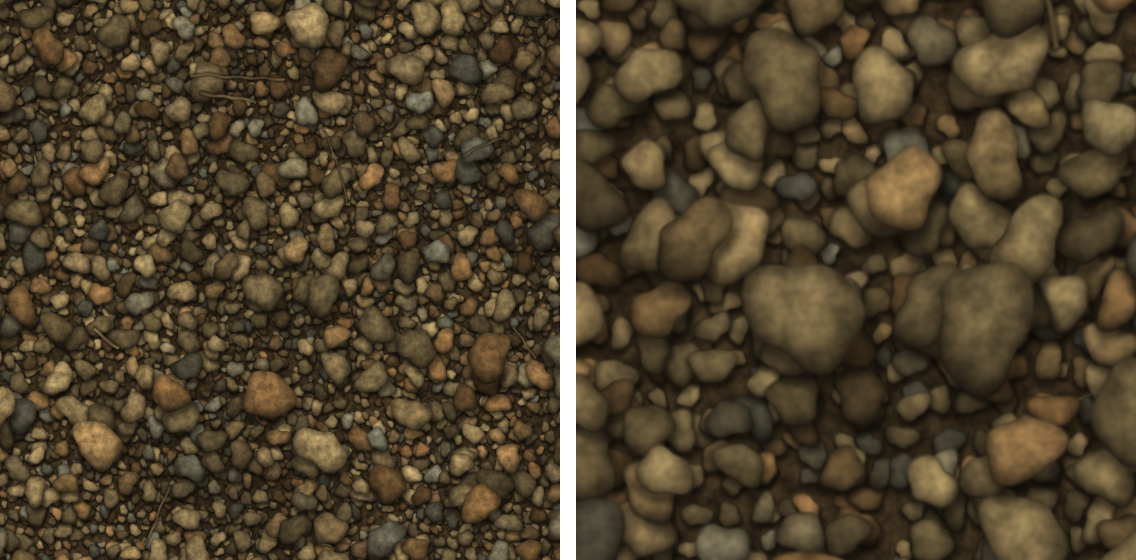
Left, the full canvas; right, a detail of the centre.
Reproduce this texture procedurally as a Shadertoy shader.

```glsl
const int LAYERS = 6;
const int TWIGS = 8;
const float FINEST_GRID = 48.0;    // cells across the canvas, smallest grains
const float GRID_RATIO = 0.74;     // each layer has larger stones
const float EDGE_SOFTNESS = 0.0017;
const float SHADOW_STRENGTH = 0.5;
const float GRAIN_CONTRAST = 0.38;
const float TWIG_WIDTH = 0.0024;
const vec3 SOIL = vec3(0.17, 0.135, 0.085);
const vec3 TAN_STONE = vec3(0.49, 0.42, 0.28);
const vec3 RUST_STONE = vec3(0.47, 0.35, 0.21);
const vec3 GREY_STONE = vec3(0.40, 0.39, 0.32);
const vec3 TWIG_COLOR = vec3(0.47, 0.39, 0.26);
const float TAU = 6.28319;

vec3 hash3(vec3 p) {
    p = fract(p * vec3(0.1031, 0.1030, 0.0973));
    p += dot(p, p.yxz + 33.33);
    return fract((p.xxy + p.yxx) * p.zyx);
}

vec2 gradientAt(vec2 cell) {
    float angle = TAU * hash3(vec3(cell, 7.0)).x;
    return vec2(cos(angle), sin(angle));
}

float gradientNoise(vec2 p) {
    vec2 i = floor(p), f = fract(p);
    vec2 u = f * f * f * (f * (f * 6.0 - 15.0) + 10.0);
    vec2 e = vec2(0.0, 1.0);
    float a = dot(gradientAt(i), f);
    float b = dot(gradientAt(i + e.yx), f - e.yx);
    float c = dot(gradientAt(i + e.xy), f - e.xy);
    float d = dot(gradientAt(i + e.yy), f - e.yy);
    return mix(mix(a, b, u.x), mix(c, d, u.x), u.y);
}

float fbm(vec2 p) {
    return gradientNoise(p) + 0.6 * gradientNoise(p * 2.1 + 17.3)
         + 0.35 * gradientNoise(p * 4.3 + 41.7);
}

vec2 rotate(vec2 p, float angle) {
    float c = cos(angle), s = sin(angle);
    return vec2(c * p.x + s * p.y, c * p.y - s * p.x);
}

// Normalised distance from a stone's centre; 1 lies on its outline
float stoneDistance(vec2 p, vec2 radii, vec3 seed) {
    vec2 q = abs(rotate(p, seed.x * TAU) / radii);
    float round_ = pow(pow(q.x, 2.4) + pow(q.y, 2.4), 1.0 / 2.4);
    float a = atan(p.y, p.x);
    return round_ * (1.0 + 0.09 * cos(3.0 * a + TAU * seed.y)
                         + 0.05 * cos(5.0 * a + TAU * seed.z));
}

vec3 stoneColor(vec3 seed) {
    vec3 color = mix(TAN_STONE, RUST_STONE, smoothstep(0.5, 0.95, seed.x));
    color = mix(color, GREY_STONE, smoothstep(0.78, 0.95, seed.y));
    return color * mix(0.62, 1.35, seed.z);
}

// Draws one layer of scattered stones, with their shadows, over the ground
vec3 addStones(vec3 ground, vec2 uv, float layer) {
    float depth = layer / float(LAYERS - 1);
    float cells = FINEST_GRID * pow(GRID_RATIO, layer);
    float presence = mix(0.95, 0.17, depth);
    vec2 grid = uv * cells + layer * 13.7;
    vec2 home = floor(grid);
    float grain = fbm(uv * 55.0 + layer * 5.1);

    for (int j = -1; j <= 1; j++)
    for (int i = -1; i <= 1; i++) {
        vec2 cell = home + vec2(i, j);
        vec3 place = hash3(vec3(cell, layer + 1.0));
        if (place.z > presence) continue;
        vec3 shape = hash3(vec3(cell, layer + 21.0));
        vec3 tint = hash3(vec3(cell, layer + 51.0));
        vec3 size = hash3(vec3(cell, layer + 81.0));

        vec2 p = grid - cell - mix(vec2(0.2), vec2(0.8), place.xy);
        float radius = mix(0.29, 0.46, size.x);
        vec2 radii = radius * vec2(mix(1.0, 1.3, size.y), mix(0.68, 0.95, size.z));
        float d = stoneDistance(p, radii, shape);
        float shadowD = stoneDistance(p + vec2(-0.02, 0.08), radii, shape);
        ground *= 1.0 - SHADOW_STRENGTH * (1.0 - smoothstep(0.85, 1.4, shadowD));

        // Flat dome lit softly from above
        float dome = 1.0 - pow(min(d, 1.0), 3.5);
        float light = mix(0.42, 1.0, dome) + 0.2 * p.y / radius;
        light *= mix(0.8, 1.0, depth) * (1.0 + GRAIN_CONTRAST * grain);
        float soft = EDGE_SOFTNESS * cells / radius;
        float cover = 1.0 - smoothstep(1.0 - soft, 1.0 + soft, d);
        ground = mix(ground, stoneColor(tint) * light, cover);
    }
    return ground;
}

// Thin bent twigs and dry stems
vec3 addTwigs(vec3 ground, vec2 uv) {
    for (int k = 0; k < TWIGS; k++) {
        vec3 place = hash3(vec3(float(k), 3.0, 11.0));
        vec3 form = hash3(vec3(float(k), 9.0, 29.0));
        vec2 q = rotate(uv - place.xy, place.z * TAU);
        q.y += (form.x - 0.5) * 5.0 * q.x * q.x + 0.006 * gradientNoise(vec2(q.x * 28.0, float(k)));
        float halfLength = mix(0.025, 0.09, form.y);
        float d = length(vec2(max(abs(q.x) - halfLength, 0.0), q.y));
        float width = TWIG_WIDTH * mix(0.6, 1.2, form.z);
        ground *= 1.0 - 0.4 * (1.0 - smoothstep(width, width * 3.5, d));
        float cover = 1.0 - smoothstep(width - EDGE_SOFTNESS, width + EDGE_SOFTNESS, d);
        float tone = mix(0.65, 1.1, form.z) + 0.4 * gradientNoise(uv * 45.0);
        ground = mix(ground, TWIG_COLOR * tone, 0.85 * cover);
    }
    return ground;
}

void mainImage(out vec4 fragColor, in vec2 fragCoord) {
    vec2 uv = fragCoord / iResolution.y;
    vec3 color = SOIL * (1.0 + 0.7 * fbm(uv * 70.0));
    for (int k = 0; k < LAYERS; k++) color = addStones(color, uv, float(k));
    color = addTwigs(color, uv);

    // Broad damp patches and a faint dusty haze
    color *= 1.02 + 0.28 * fbm(uv * 3.5 + 2.0);
    color = color * 0.96 + vec3(0.035, 0.027, 0.016);
    fragColor = vec4(clamp(color, 0.0, 1.0), 1.0);
}
```
